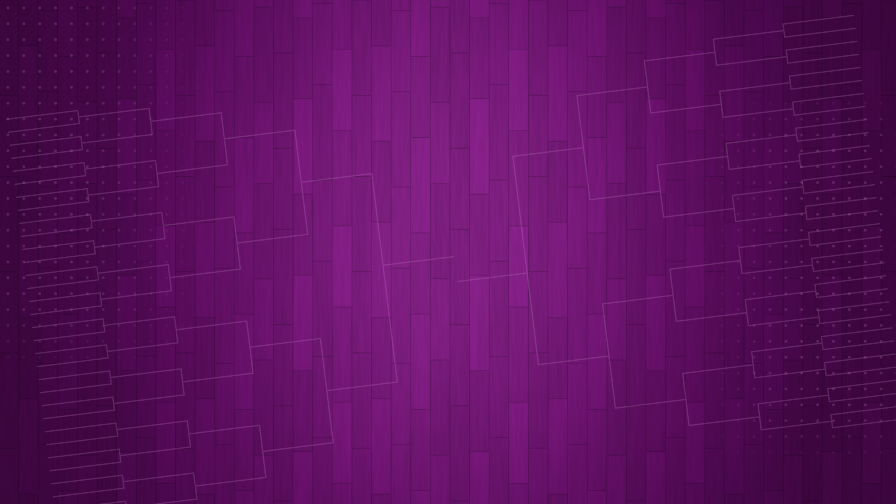
A WebGL 2 fragment shader for this background:

```glsl
#version 300 es
precision highp float;
// A purple plank floor under a soft vignette, overlaid with a tilted
// two-sided tournament bracket and faded dot grids. Boards come from a tiled
// repeat, the bracket from folded segments halved in a loop.

uniform vec2 u_resolution;
out vec4 outColor;

const vec3 EDGE_PURPLE = vec3(0.24, 0.025, 0.25);
const vec3 GLOW_PURPLE = vec3(0.265, 0.02, 0.265);
const vec3 HAZE = vec3(0.0, 0.08, 0.0);
const vec3 PALE_LILAC = vec3(0.75, 0.50, 0.75);

float hash(vec2 p) {
  return fract(sin(dot(p, vec2(127.1, 311.7))) * 43758.5453);
}

float noise(vec2 p) {
  vec2 cell = floor(p);
  vec2 f = fract(p);
  f = f * f * (3.0 - 2.0 * f);
  float low = mix(hash(cell), hash(cell + vec2(1, 0)), f.x);
  float high = mix(hash(cell + vec2(0, 1)), hash(cell + vec2(1, 1)), f.x);
  return mix(low, high, f.y);
}

float segment(vec2 p, vec2 a, vec2 b) {
  vec2 ab = b - a;
  float along = clamp(dot(p - a, ab) / dot(ab, ab), 0.0, 1.0);
  return length(p - a - ab * along);
}

// Antialiased coverage of a shape with the given half width.
float cover(float dist, float halfWidth, float pixel) {
  return 1.0 - smoothstep(halfWidth - 0.5 * pixel, halfWidth + 0.5 * pixel, dist);
}

// Brightness factor of the floor: board tint, grain, seams and end joints.
float planks(vec2 p, float boardWidth, float pixel) {
  float x = (p.x - 0.6204) / boardWidth;
  float column = mod(floor(x), 9.0);
  float tile = 9.0 * boardWidth;
  float v = fract((1.0 - p.y) / tile - 0.74 - 0.26 * (column - 1.0));
  float part = step(0.54, v);

  float tint = 0.12 * (hash(vec2(column, part) + 3.0) - 0.5);
  tint += 0.12 * part * (1.0 - step(0.5, abs(column - 1.0)));

  float wave = 0.006 * noise(p * vec2(30.0, 14.0) + column * 7.0);
  float grain = noise(vec2((p.x + wave) * 330.0, p.y * 24.0 + part * 9.0)) - 0.5;
  grain += 0.6 * (noise(p * vec2(170.0, 7.0)) - 0.5);

  float seamDist = (0.5 - abs(fract(x) - 0.5)) * boardWidth;
  float jointDist = min(min(v, 1.0 - v), abs(v - 0.54)) * tile;
  float seam = cover(seamDist, 0.0011, pixel);
  float joint = cover(jointDist, 0.0011, pixel);
  return 1.0 + tint + 0.07 * grain - 0.15 * max(seam, joint);
}

// Distance to one half of the bracket and its mirrored twin.
float bracket(vec2 p, float stepLength, float height) {
  vec2 q = p.x > 0.0 ? -p : p;
  float dist = segment(q, vec2(-stepLength, 0.025), vec2(0.0, 0.025));
  float matches = 1.0;
  for (int level = 1; level <= 5; level++) {
    float pitch = height / matches;
    float t = q.y + 0.5 * height;
    float cell = clamp(floor(t / pitch), 0.0, matches - 1.0);
    vec2 local = vec2(q.x, abs(t - (cell + 0.5) * pitch));
    vec2 corner = vec2(-stepLength * float(level), 0.25 * pitch);
    dist = min(dist, segment(local, vec2(corner.x, 0.0), corner));
    dist = min(dist, segment(local, corner, corner - vec2(stepLength, 0.0)));
    matches *= 2.0;
  }
  return dist;
}

float dotGrid(vec2 p, float pitch, float radius, float pixel) {
  vec2 local = (fract(p / pitch) - 0.5) * pitch;
  return cover(length(local), radius, pixel);
}

vec2 rotate(vec2 p, float angle) {
  float c = cos(angle);
  float s = sin(angle);
  return vec2(c * p.x + s * p.y, c * p.y - s * p.x);
}

void main() {
  float pixel = 1.0 / u_resolution.y;
  vec2 p = gl_FragCoord.xy * pixel;

  // Floor lit by a broad central glow
  float spread = length((p - vec2(0.88, 0.56)) * vec2(1.0, 0.7));
  float glow = 1.0 - smoothstep(0.05, 0.92, spread);
  vec3 color = EDGE_PURPLE + GLOW_PURPLE * glow + HAZE * glow * glow;
  color *= planks(p, 0.0389, pixel);

  // Dots fading in from the upper left and the lower right
  float leftFade = (1.0 - smoothstep(0.12, 0.46, p.x)) * smoothstep(0.2, 0.45, p.y);
  float rightFade = smoothstep(1.35, 1.6, p.x) * smoothstep(0.05, 0.2, p.y);
  rightFade *= 1.0 - smoothstep(0.7, 0.85, p.y);
  float dots = dotGrid(vec2(p.x, 1.0 - p.y), 0.0315, 0.0028, pixel);
  color = mix(color, PALE_LILAC, 0.23 * dots * max(leftFade, rightFade));

  // Tilted bracket lines
  vec2 q = rotate(p - vec2(0.903, 0.466), 0.122);
  float lines = cover(bracket(q, 0.141, 0.833), 0.0013, pixel);
  color = mix(color, PALE_LILAC, 0.24 * lines);

  outColor = vec4(color, 1.0);
}
```
